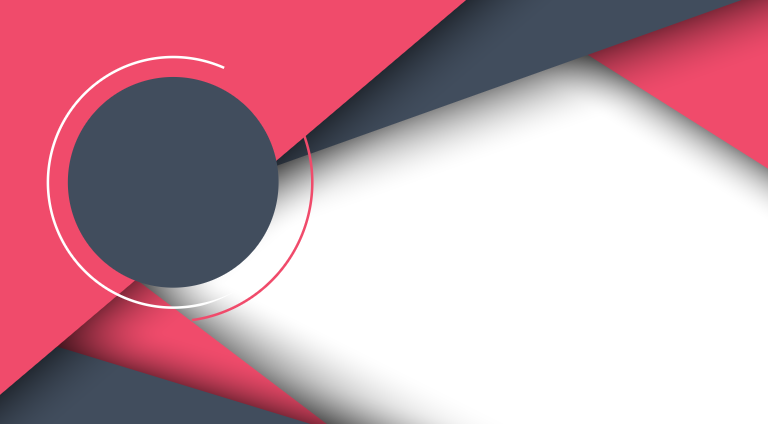
This background is drawn by a WebGL 1 fragment shader. Its source:

```glsl
precision highp float;
// Overlapping paper sheets in pink and slate on white, with a disc and two arcs.
// Each sheet is a half-plane painted back to front; it first darkens what lies
// beneath it with a soft shadow, then covers it. Units: canvas height = 1.
uniform vec2 u_resolution;

#define PINK vec3(0.941, 0.294, 0.420)
#define SLATE vec3(0.255, 0.302, 0.365)
#define WHITE vec3(1.0)
#define SHADOW 0.47
#define CENTER vec2(0.4085, 0.570)
#define DISC_RADIUS 0.2485
#define WHITE_RADIUS 0.2955
#define PINK_RADIUS 0.3280
#define LINE_HALF 0.0030
#define PI 3.14159265

// Coverage of a shape from its signed distance, one pixel soft.
float cover(float d) {
    return clamp(0.5 - d * u_resolution.y, 0.0, 1.0);
}

// Signed distance to the line a-b, negative on the left of its direction.
float edge(vec2 p, vec2 a, vec2 b) {
    vec2 dir = normalize(b - a);
    return dot(p - a, vec2(dir.y, -dir.x));
}

// Lays a sheet over the colour, shadow first.
vec3 sheet(vec3 below, float d, vec3 color, float strength, float width) {
    float t = clamp(1.0 - max(d, 0.0) / width, 0.0, 1.0);
    return mix(below * (1.0 - strength * t * t), color, cover(d));
}

// Arc around the origin: middle angle, half span, and taper at its far end.
float arc(vec2 q, float radius, float middle, float span, float taper) {
    float a = mod(atan(q.y, q.x) - middle + PI, 2.0 * PI) - PI;
    float width = LINE_HALF * clamp((span - a) / taper, 0.0, 1.0);
    float line = cover(abs(length(q) - radius) - width);
    return line * cover((abs(a) - span) * radius);
}

void main() {
    vec2 p = gl_FragCoord.xy / u_resolution.y;
    vec3 color = WHITE;

    // Right corner and the slate band across the top
    float corner = edge(p, vec2(1.3877, 0.8697), vec2(1.8156, 0.5995));
    float band = edge(p, vec2(0.6525, 0.6090), vec2(1.7490, 1.0));
    color = sheet(color, corner, PINK, SHADOW, 0.11);
    color = sheet(color, band, SLATE, SHADOW, 0.155);

    // Lower wedges; the pink one lifts further off towards the bottom
    float wedge = edge(p, vec2(0.7707, 0.0), vec2(0.3239, 0.3389));
    float foot = edge(p, vec2(0.7329, 0.0), vec2(0.1348, 0.1825));
    float lift = mix(0.27, 0.12, clamp(p.y / 0.34, 0.0, 1.0));
    color = sheet(color, wedge, PINK, SHADOW, lift);
    color = sheet(color, foot, SLATE, SHADOW, 0.11);

    // Large pink sheet at the upper left
    float front = edge(p, vec2(0.0, 0.0687), vec2(1.0993, 1.0));
    color = sheet(color, front, PINK, SHADOW, 0.15);

    // Arcs and disc
    vec2 q = p - CENTER;
    color = mix(color, PINK, arc(q, PINK_RADIUS, -0.536, 0.900, 0.01));
    color = mix(color, WHITE, arc(q, WHITE_RADIUS, 3.194, 2.042, 0.30));
    color = mix(color, SLATE, cover(length(q) - DISC_RADIUS));

    gl_FragColor = vec4(color, 1.0);
}
```
